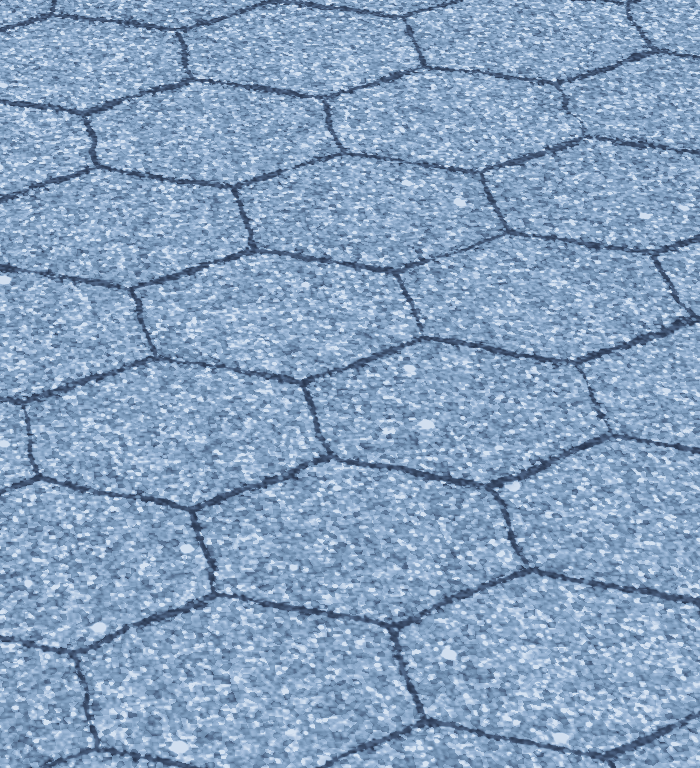
Reproduce this texture procedurally as a WebGL 2 fragment shader.

```glsl
#version 300 es
precision highp float;

uniform vec2 u_resolution;
out vec4 fragColor;

#define JOINT_WIDTH 0.0036
#define JOINT_RAGGED 0.0050
#define JOINT_WOBBLE 0.035
#define GRAIN_SCALE vec2(46.0, 34.0)
#define FLECK_SCALE vec2(34.0, 23.0)
#define PEBBLE_SCALE vec2(7.0, 5.0)
#define FLECK_SHARE 0.17
#define PEBBLE_SHARE 0.05
#define BASE_TONE 3.1
#define STONE_VARIATION 0.25

const float ROW_HEIGHT = 0.8660254;

// Ground plane (column, row, 1) to canvas, with perspective
const mat3 GROUND_TO_CANVAS = mat3(
    0.3008, 0.0252, 0.0080,
    0.0229, -0.1394, -0.0467,
    0.3906, 0.9375, 1.0);

// Stone colours from joint shadow to white chip
const vec3 RAMP[6] = vec3[6](
    vec3(0.13, 0.18, 0.27), vec3(0.31, 0.40, 0.53), vec3(0.42, 0.54, 0.67),
    vec3(0.52, 0.64, 0.77), vec3(0.63, 0.73, 0.85), vec3(0.84, 0.89, 0.95));

vec3 hash3(vec2 cell) {
    uvec3 v = uvec3(ivec3(ivec2(cell), 17)) * 1664525u + 1013904223u;
    v.x += v.y * v.z; v.y += v.z * v.x; v.z += v.x * v.y;
    v ^= v >> 16u;
    v.x += v.y * v.z; v.y += v.z * v.x; v.z += v.x * v.y;
    return vec3(v >> 8u) / 16777216.0;
}

float noise(vec2 p) {
    vec2 cell = floor(p), f = fract(p);
    f = f * f * (3.0 - 2.0 * f);
    vec2 e = vec2(0.0, 1.0);
    return mix(mix(hash3(cell).x, hash3(cell + e.yx).x, f.x),
               mix(hash3(cell + e.xy).x, hash3(cell + e.yy).x, f.x), f.y);
}

// Distance to the nearest scattered chip, and its random value
vec2 nearestChip(vec2 p) {
    vec2 cell = floor(p), best = vec2(9.0, 0.0);
    for (int j = -1; j <= 1; j++) {
        for (int i = -1; i <= 1; i++) {
            vec2 c = cell + vec2(i, j);
            vec3 h = hash3(c);
            float d = length(c + 0.1 + 0.8 * h.xy - p);
            if (d < best.x) best = vec2(d, h.z);
        }
    }
    return best;
}

// Offset from the centre of the enclosing hexagon
vec2 hexLocal(vec2 p) {
    vec2 period = vec2(1.0, 2.0 * ROW_HEIGHT);
    vec2 a = p - period * round(p / period);
    vec2 b = p - period * (floor(p / period) + 0.5);
    return dot(a, a) < dot(b, b) ? a : b;
}

// Distance to the joint in canvas units, allowing for foreshortening
float jointDistance(vec2 local, float depth) {
    vec2 q = abs(local);
    float side = 0.5 - q.x;
    float slanted = 0.5 - dot(q, vec2(0.5, ROW_HEIGHT));
    return min(side * 0.30, slanted * 0.146) / depth;
}

vec3 toneColour(float tone) {
    vec3 colour = RAMP[0];
    for (int i = 1; i < 6; i++)
        colour = mix(colour, RAMP[i], clamp(tone - float(i - 1), 0.0, 1.0));
    return colour;
}

void main() {
    vec2 canvas = gl_FragCoord.xy / u_resolution.y;
    float pixel = 1.0 / u_resolution.y;

    // Project the canvas onto the paving
    vec3 projected = inverse(GROUND_TO_CANVAS) * vec3(canvas, 1.0);
    vec2 lattice = projected.xy / projected.z;
    float depth = dot(vec3(lattice, 1.0), vec3(0.008, -0.0467, 1.0));
    vec2 ground = lattice * vec2(1.0, ROW_HEIGHT);

    // Slightly uneven hexagonal stones
    vec2 wobble = vec2(noise(ground * 7.0), noise(ground * 7.0 + 31.0)) - 0.5;
    vec2 bent = ground + JOINT_WOBBLE * wobble;
    vec2 local = hexLocal(bent);
    vec2 stone = round((bent - local) * vec2(2.0, 1.0 / ROW_HEIGHT));
    float joint = jointDistance(local, depth);

    // Packed grains
    vec2 grain = nearestChip(ground * GRAIN_SCALE);
    float fine = noise(ground * GRAIN_SCALE * 1.9 + 50.0);
    float patches = noise(ground * 13.0 + 9.0);
    float tone = BASE_TONE + 2.5 * (grain.y - 0.5) - 0.9 * (grain.x - 0.35);
    tone += 2.3 * (fine - 0.5) + 0.5 * (patches - 0.5);
    tone += STONE_VARIATION * (hash3(stone).x - 0.5);

    // Pale flecks and sparse white pebbles
    vec2 fleck = nearestChip(ground * FLECK_SCALE + 80.0);
    float fleckMask = step(1.0 - FLECK_SHARE, fleck.y) * smoothstep(0.42, 0.18, fleck.x);
    tone += 1.9 * fleckMask;
    vec2 pebble = nearestChip(ground * PEBBLE_SCALE + 140.0);
    float size = 0.09 + 0.11 * fract(pebble.y * 97.0) + 0.05 * (fine - 0.5);
    float pebbleMask = step(1.0 - PEBBLE_SHARE, pebble.y) * smoothstep(size + 0.03, size - 0.03, pebble.x);
    tone = mix(tone, 4.9, pebbleMask);

    // Ragged dark joints with worn, shaded rims
    float ragged = joint + JOINT_RAGGED * (0.6 * fine + 0.4 * grain.y - 0.5);
    float width = JOINT_WIDTH * (0.55 + 0.8 * noise(ground * 9.0 + 70.0));
    tone -= 0.7 * smoothstep(0.011, 0.0, ragged);
    float gap = smoothstep(width + pixel, width - pixel, ragged);
    tone = mix(tone, 0.1 + 0.9 * fine + 1.2 * fleckMask, 0.93 * gap);

    fragColor = vec4(toneColour(tone), 1.0);
}
```
